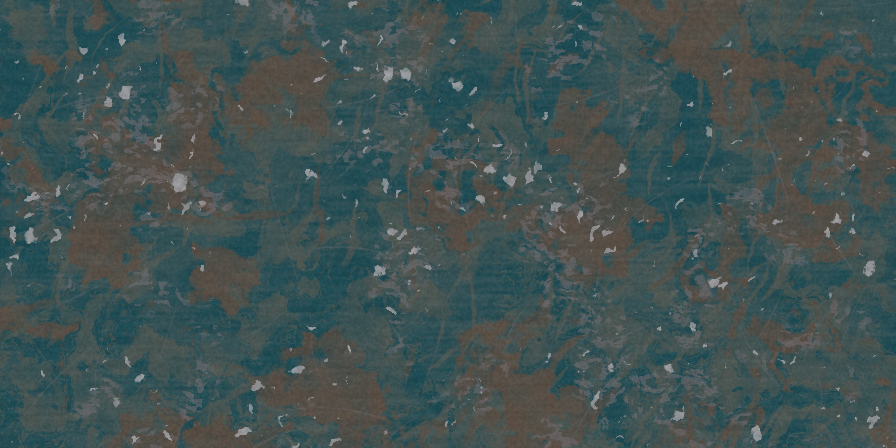
A WebGL 1 fragment shader for this texture:

```glsl
precision highp float;
// Worn teal paint: brushed horizontal streaks under mottled olive film and broken rust,
// crossed by tapered smears and fine scratches, with clustered pale chips on top.
// Warped fbm makes the patches; jittered cell grids scatter the smears and chips.

uniform vec2 u_resolution;

const vec3 TEAL_DEEP = vec3(0.120, 0.295, 0.328);
const vec3 TEAL_WORN = vec3(0.205, 0.322, 0.338);
const vec3 OLIVE_FILM = vec3(0.325, 0.345, 0.320);
const vec3 RUST = vec3(0.360, 0.302, 0.260);
const vec3 SCUFF = vec3(0.430, 0.415, 0.430);
const vec3 CHIP = vec3(0.620, 0.620, 0.635);

const float FILM_SCALE = 15.0;
const float RUST_SCALE = 7.5;
const float SMEAR_CELL = 0.15;
const float SCRATCH_CELL = 0.17;
const float CHIP_CELL = 0.042;
const float CHIP_CHANCE = 0.55;
const float GRAIN = 0.045;

float hash(vec2 p) {
  return fract(sin(dot(p, vec2(127.1, 311.7))) * 43758.5453);
}

float noise(vec2 p) {
  vec2 i = floor(p), f = fract(p);
  f = f * f * (3.0 - 2.0 * f);
  return mix(mix(hash(i), hash(i + vec2(1.0, 0.0)), f.x),
             mix(hash(i + vec2(0.0, 1.0)), hash(i + 1.0), f.x), f.y);
}

float fbm(vec2 p) {
  float sum = 0.0, amp = 0.52;
  for (int i = 0; i < 5; i++) {
    sum += amp * noise(p);
    p = mat2(1.6, 1.2, -1.2, 1.6) * p + 7.3;
    amp *= 0.5;
  }
  return sum;
}

vec2 warp(vec2 p) {
  return vec2(fbm(p + 3.1), fbm(p + 41.7)) - 0.5;
}

vec2 rotate(vec2 p, float a) {
  float c = cos(a), s = sin(a);
  return vec2(c * p.x + s * p.y, c * p.y - s * p.x);
}

// Curved, tapered strokes scattered one per cell; returns coverage.
float strokes(vec2 p, float cell, float width, float lean, float spread, float chance, float seed, float px) {
  float cover = 0.0;
  vec2 home = floor(p / cell);
  for (int y = -1; y <= 1; y++) {
    for (int x = -1; x <= 1; x++) {
      vec2 id = home + vec2(float(x), float(y));
      vec2 key = id + seed;
      vec2 centre = (id + vec2(hash(key), hash(key + 19.3))) * cell;
      float angle = lean + spread * (hash(key + 5.7) - 0.5);
      vec2 q = rotate(p - centre, angle);
      float reach = cell * mix(0.25, 0.85, hash(key + 31.1));
      float along = q.x / reach;
      float bend = (hash(key + 47.9) - 0.5) * 0.4 * reach;
      float halfWidth = width * mix(0.35, 1.2, hash(key + 61.3)) * (1.0 - along * along);
      float d = abs(q.y - bend * along * along) - halfWidth;
      float shown = step(hash(key + 83.9), chance) * step(abs(along), 1.0);
      cover = max(cover, shown * (1.0 - smoothstep(-px, px, d)));
    }
  }
  return cover;
}

// Ragged flakes, gathered where the cluster value is high.
float chips(vec2 p, float cluster, float px) {
  float cover = 0.0;
  vec2 ragged = p + 0.036 * warp(p * 48.0);
  vec2 home = floor(p / CHIP_CELL);
  for (int y = -1; y <= 1; y++) {
    for (int x = -1; x <= 1; x++) {
      vec2 id = home + vec2(float(x), float(y));
      vec2 centre = (id + vec2(hash(id + 2.3), hash(id + 71.9))) * CHIP_CELL;
      vec2 q = rotate(ragged - centre, 0.2 + 1.6 * hash(id + 13.7));
      q.y *= mix(1.0, 2.8, hash(id + 29.5));
      float size = hash(id + 37.1);
      float radius = mix(0.002, 0.017, size * size * size);
      float shown = step(hash(id + 53.3), CHIP_CHANCE * cluster);
      cover = max(cover, shown * (1.0 - smoothstep(-px, px, length(q) - radius)));
    }
  }
  return cover;
}

void main() {
  vec2 p = gl_FragCoord.xy / u_resolution.y;
  float px = 1.0 / u_resolution.y;
  vec2 bent = warp(p * 10.0);
  float low = 1.0 - smoothstep(0.1, 0.65, p.y + 0.5 * bent.x);

  // Brushed paint
  float streak = noise(p * vec2(9.0, 150.0)) * 0.6 + noise(p * vec2(28.0, 70.0)) * 0.4;
  float wear = smoothstep(0.3, 0.74, fbm(p * 11.0 + 11.0) + 0.35 * (streak - 0.5));
  vec3 colour = mix(TEAL_DEEP, TEAL_WORN, wear);

  // Mottled olive film with crisp, winding borders
  float film = fbm(p * FILM_SCALE + 3.0 * bent + 23.0) + 0.06 * low;
  float filmMask = smoothstep(0.525, 0.565, film);
  colour = mix(colour, OLIVE_FILM, filmMask * mix(0.35, 0.85, noise(p * 30.0)));
  float vein = 1.0 - smoothstep(0.006, 0.02, abs(film - 0.48));
  colour = mix(colour, OLIVE_FILM, 0.65 * vein * (0.35 + 0.65 * low));

  // Steep smears, leaning further over toward the bottom
  vec2 wobbly = p + 0.03 * warp(p * 18.0);
  float gate = smoothstep(0.36, 0.52, fbm(p * 4.0 + 67.0));
  float lean = p.y > 0.45 ? 1.35 : 0.8;
  float smear = max(strokes(wobbly, SMEAR_CELL, 0.010, lean, 0.7, 0.8, 7.0, px),
                    strokes(wobbly, SMEAR_CELL, 0.007, 1.15, 0.9, 0.7, 113.0, px));
  colour = mix(colour, OLIVE_FILM, 0.7 * smear * gate);

  // Broken rust patches and a few rusty smears
  float rust = fbm(p * RUST_SCALE + 2.2 * bent + 89.0) + 0.10 * (noise(p * 60.0) - 0.5);
  float rustMask = smoothstep(0.545, 0.635, rust + 0.02 * low);
  float rustSmear = strokes(wobbly, SMEAR_CELL, 0.011, 0.9, 1.8, 0.45, 307.0, px);
  rustMask = max(rustMask, 0.8 * rustSmear * gate);
  colour = mix(colour, RUST, rustMask * mix(0.55, 0.95, noise(p * 26.0 + 4.0)));

  // Speckled scuffs and hairline scratches
  float scuffZone = smoothstep(0.54, 0.64, fbm(p * 9.0 + 131.0));
  float scuff = smoothstep(0.54, 0.61, fbm(p * vec2(65.0, 95.0) + 5.0 * bent));
  colour = mix(colour, SCUFF, 0.6 * scuff * scuffZone);
  float scratch = strokes(p, SCRATCH_CELL, 0.0014, 1.0, 2.4, 0.6, 211.0, px);
  colour = mix(colour, SCUFF, 0.4 * scratch);

  // Pale chips and fine grain
  float cluster = smoothstep(0.38, 0.62, fbm(p * 5.0 + 157.0));
  float chip = chips(p, cluster, px);
  colour = mix(colour, CHIP, chip * mix(0.65, 1.0, noise(p * 90.0)));
  vec2 grainAt = rotate(p, 0.6) * 230.0;
  colour += GRAIN * (noise(grainAt) - 0.5) + 0.03 * (streak - 0.5);
  gl_FragColor = vec4(colour, 1.0);
}
```
